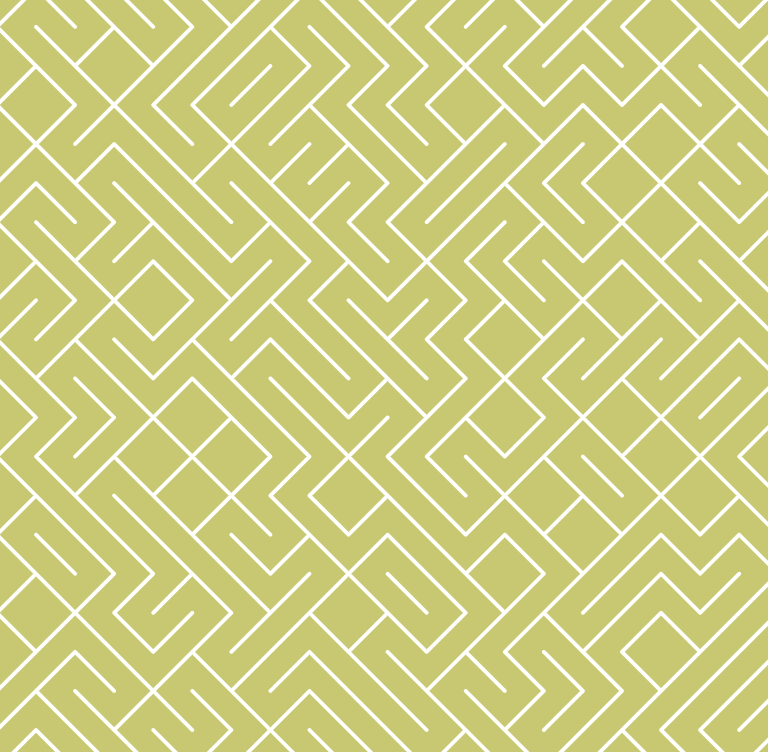
Give the GLSL for this pattern, as a WebGL 1 fragment shader.

```glsl
precision highp float;

uniform vec2 u_resolution;

const float CELLS_ACROSS = 19.66;
const vec2 GRID_OFFSET = vec2(0.078, 0.437);
const float LINE_WIDTH = 0.098;
const float FALLING_SHARE = 0.56;
const vec3 OLIVE = vec3(0.784, 0.784, 0.451);
const vec3 WHITE = vec3(1.0, 1.0, 0.995);

float hash(vec2 p) {
  vec3 q = fract(vec3(p.xyx) * vec3(0.1031, 0.1030, 0.0973));
  q += dot(q, q.yzx + 33.33);
  return fract((q.x + q.y) * q.z);
}

float segmentDistance(vec2 p, vec2 a, vec2 b) {
  vec2 ab = b - a;
  float t = clamp(dot(p - a, ab) / dot(ab, ab), 0.0, 1.0);
  return length(p - a - ab * t);
}

// Distance to the diagonal of one unit cell, leaning either way at random
float diagonalDistance(vec2 p, vec2 cell, float fallingShare) {
  float lean = hash(cell + 17.0) < fallingShare ? -1.0 : 1.0;
  vec2 corner = vec2(0.5, 0.5 * lean);
  return segmentDistance(p - cell - 0.5, -corner, corner);
}

// Neighbouring cells are included so that round caps cross cell borders
float mazeDistance(vec2 p, float fallingShare) {
  vec2 home = floor(p);
  float nearest = 2.0;
  for (int j = -1; j <= 1; j++) {
    for (int i = -1; i <= 1; i++) {
      vec2 cell = home + vec2(float(i), float(j));
      nearest = min(nearest, diagonalDistance(p, cell, fallingShare));
    }
  }
  return nearest;
}

float strokeCoverage(float dist, float width, float pixel) {
  return clamp((0.5 * width - dist) / pixel + 0.5, 0.0, 1.0);
}

void main() {
  float pixel = CELLS_ACROSS / u_resolution.x;
  vec2 grid = gl_FragCoord.xy * pixel + GRID_OFFSET;

  float dist = mazeDistance(grid, FALLING_SHARE);
  float ink = strokeCoverage(dist, LINE_WIDTH, pixel);
  gl_FragColor = vec4(mix(OLIVE, WHITE, ink), 1.0);
}
```
